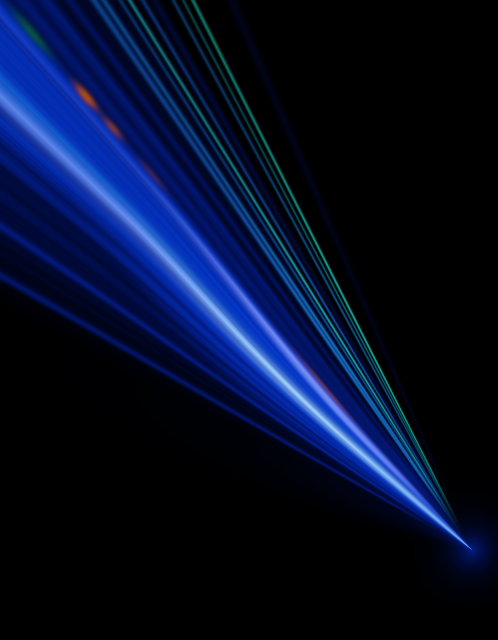
This background is drawn by a Shadertoy shader. Its source:

```glsl
// A fan of blue, white and teal light streaks leaving one point on black.
// Each pixel becomes (angle, radius) about that point; soft angular profiles
// form the beams, and hashed noise over the angle adds the fine strands.

const vec2 APEX = vec2(0.348, -0.359);   // from the centre, in canvas heights
const float BEND = 3.0;                  // degrees of curve near the apex
const float CORE_ANGLE = 43.8;
const float VIOLET_ANGLE = 48.5;
const float FRINGE_ANGLE = 49.6;
const float EXPOSURE = 1.3;

const vec3 NAVY   = vec3(0.00, 0.025, 0.17);
const vec3 BLUE   = vec3(0.01, 0.13, 0.78);
const vec3 AZURE  = vec3(0.07, 0.42, 1.05);
const vec3 TEAL   = vec3(0.06, 0.72, 0.56);
const vec3 ICE    = vec3(0.48, 0.72, 1.15);
const vec3 VIOLET = vec3(0.42, 0.44, 1.20);
const vec3 ORANGE = vec3(0.85, 0.28, 0.03);
const vec3 GREEN  = vec3(0.03, 0.38, 0.16);

// Soft rays: angle in degrees, half width, gain
const int SOFT_COUNT = 9;
const vec3 SOFT_RAYS[SOFT_COUNT] = vec3[](
    vec3(30.2, 0.40, 0.42), vec3(34.5, 0.42, 0.38), vec3(37.2, 0.60, 0.14),
    vec3(39.8, 0.60, 0.35), vec3(50.7, 0.60, 0.30), vec3(52.2, 0.55, 0.36),
    vec3(53.8, 0.35, 0.16), vec3(60.0, 0.35, 0.18), vec3(66.4, 0.50, 0.09));

// Sharp rays: angle, half width, gain, tint from azure to teal
const int SHARP_COUNT = 8;
const vec4 SHARP_RAYS[SHARP_COUNT] = vec4[](
    vec4(55.5, 0.30, 0.60, 0.05), vec4(56.2, 0.24, 0.60, 0.20),
    vec4(57.4, 0.18, 0.40, 0.15), vec4(58.1, 0.17, 0.85, 0.75),
    vec4(59.1, 0.20, 0.45, 0.00), vec4(61.5, 0.18, 0.45, 0.20),
    vec4(62.3, 0.14, 0.45, 0.65), vec4(63.1, 0.17, 0.85, 0.90));

float hash(float n) {
    n = fract(n * 0.1031);
    n *= n + 33.33;
    return fract(n * (n + n));
}

float noise(float x) {
    float cell = floor(x), f = fract(x);
    return mix(hash(cell), hash(cell + 1.0), f * f * (3.0 - 2.0 * f));
}

float bell(float x, float center, float width) {
    float t = (x - center) / width;
    return exp(-t * t);
}

// A ray never thinner than a pixel; it dims as it is widened
float ray(float angle, float center, float width, float pixel) {
    float wide = length(vec2(width, 0.6 * pixel));
    return bell(angle, center, wide) * sqrt(width / wide);
}

// Strand pattern around 1, fading where strands are finer than a pixel
float strands(float angle, float pixel, float depth) {
    float sum = 0.0, frequency = 1.3;
    for (int i = 0; i < 4; i++) {
        float visible = 1.0 - smoothstep(0.3, 0.9, frequency * pixel);
        sum += (noise(angle * frequency + 17.0 * float(i)) - 0.5) * visible;
        frequency *= 2.1;
    }
    return max(0.0, 1.0 + depth * sum);
}

void mainImage(out vec4 fragColor, in vec2 fragCoord) {
    vec2 d = (fragCoord - 0.5 * iResolution.xy) / iResolution.y - APEX;
    float r = max(length(d), 1e-4);
    float pixel = degrees(1.0 / (r * iResolution.y));

    // Ray angle above the leftward axis, straightened near the apex
    float angle = degrees(atan(d.y, -d.x));
    angle += BEND * (1.0 - smoothstep(0.2, 0.75, r)) * bell(angle, 43.0, 8.0);

    float far = smoothstep(0.2, 0.85, r);
    float focus = bell(r, 0.33, 0.28);
    float fine = strands(angle, pixel, mix(0.8, 0.35, far));

    // Haze and the broad blue sheet
    float haze = smoothstep(27.0, 35.0, angle) * (1.0 - smoothstep(52.0, 62.0, angle));
    vec3 color = NAVY * haze * fine;
    float sheet = smoothstep(mix(31.0, 39.0, far), 43.5, angle)
                * (1.0 - smoothstep(48.8, 50.2, angle));
    color += BLUE * sheet * fine * mix(0.95, 0.8, far);
    color += BLUE * 0.22 * bell(angle, 27.0, 9.0) * exp(-5.0 * r);

    // Outer rays
    float fade = smoothstep(0.02, 0.16, r);
    for (int i = 0; i < SOFT_COUNT; i++) {
        vec3 s = SOFT_RAYS[i];
        color += BLUE * s.z * fade * ray(angle, s.x, s.y * (0.8 + 0.15 / r), pixel);
    }
    for (int i = 0; i < SHARP_COUNT; i++) {
        vec4 s = SHARP_RAYS[i];
        float glow = ray(angle, s.x, s.y * (0.85 + 0.08 / r), pixel);
        color += mix(AZURE, TEAL, s.w) * s.z * glow * fade * (0.75 + 0.8 * focus);
    }

    // White core, its cyan upper edge and the violet companion
    float coreWidth = 0.75 / pow(r + 0.03, 0.6);
    float core = bell(angle, CORE_ANGLE, coreWidth) * mix(1.0, fine, 0.7);
    color += mix(ICE, VIOLET, 0.6 * far) * core * (0.65 + 0.75 * focus);
    color += AZURE * 0.45 * bell(angle, CORE_ANGLE + 1.1, 0.6) * far;
    float violet = ray(angle, VIOLET_ANGLE, 0.32 + 0.12 / r, pixel);
    color += VIOLET * violet * fine * (0.1 + 1.1 * focus) * smoothstep(0.02, 0.2, r);

    // Warm and green sparks along the upper edge of the sheet
    float edge = bell(angle, FRINGE_ANGLE, 0.38);
    float warm = bell(r, 0.93, 0.022) + 0.55 * bell(r, 0.865, 0.02)
               + 0.2 * bell(r, 0.77, 0.03) + 0.4 * bell(r, 0.34, 0.06);
    color = mix(color, ORANGE, clamp(edge * warm, 0.0, 0.9));
    color = mix(color, GREEN, 0.7 * edge * bell(r, 1.06, 0.04));

    // Glow at the apex
    color += BLUE * 0.7 * exp(-r / 0.022);

    fragColor = vec4(1.0 - exp(-EXPOSURE * color), 1.0);
}
```
